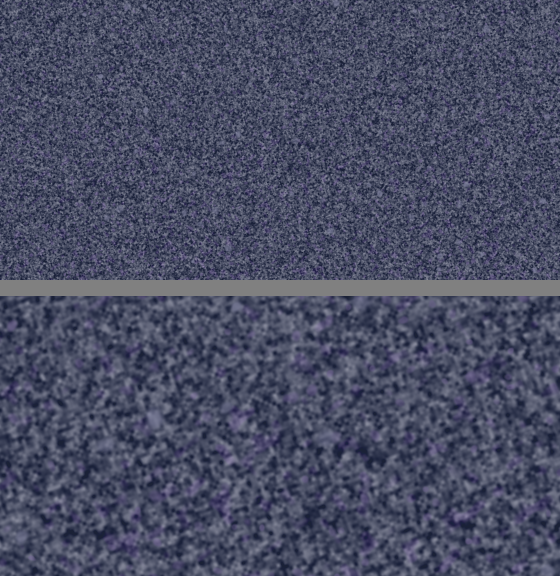
Top: the whole. Bottom: its middle third, enlarged.
Write a WebGL 2 fragment shader that draws this texture.

```glsl
#version 300 es
precision highp float;
// Fine slate-blue grain with violet flecks and scattered soft pale spots.

uniform vec2 u_resolution;
out vec4 fragColor;

// Lengths are in canvas heights; densities are cells per canvas height.
const vec3 BASE_COLOR = vec3(0.275, 0.296, 0.383);
const vec3 GRAIN_SWING = vec3(0.53, 0.51, 0.47);
const vec3 VIOLET_SHIFT = vec3(0.028, -0.010, 0.050);
const vec3 DARKEST = vec3(0.10, 0.13, 0.21);
const vec3 FLECK_COLOR = vec3(0.41, 0.37, 0.54);
const vec3 SPOT_COLOR = vec3(0.46, 0.47, 0.58);
const float COARSE_DENSITY = 145.0;
const float FINE_DENSITY = 230.0;
const float TINT_DENSITY = 70.0;
const float FLECK_DENSITY = 30.0;
const float SPOT_DENSITY = 12.0;
const vec2 FLECK_RADIUS = vec2(0.005, 0.010);
const vec2 SPOT_RADIUS = vec2(0.009, 0.018);

uint scramble(uint v) {
    v = v * 747796405u + 2891336453u;
    v = ((v >> ((v >> 28u) + 4u)) ^ v) * 277803737u;
    return (v >> 22u) ^ v;
}

float hash(vec2 cell, uint seed) {
    uvec2 c = uvec2(ivec2(cell) + 4096);
    uint h = scramble(c.x + scramble(c.y + scramble(seed)));
    return float(h >> 8u) / 16777216.0;
}

float valueNoise(vec2 p, uint seed) {
    vec2 cell = floor(p);
    vec2 f = fract(p);
    f = f * f * (3.0 - 2.0 * f);
    float low = mix(hash(cell, seed), hash(cell + vec2(1, 0), seed), f.x);
    float high = mix(hash(cell + vec2(0, 1), seed), hash(cell + vec2(1, 1), seed), f.x);
    return mix(low, high, f.y);
}

vec2 rotate(vec2 p, float angle) {
    float c = cos(angle), s = sin(angle);
    return vec2(c * p.x - s * p.y, s * p.x + c * p.y);
}

// Soft mask of jittered discs, one per cell at most, slightly squashed.
float scatter(vec2 p, float density, vec2 radiusRange, float chance, uint seed) {
    vec2 home = floor(p * density);
    float mask = 0.0;
    for (int y = -1; y <= 1; y++) {
        for (int x = -1; x <= 1; x++) {
            vec2 cell = home + vec2(x, y);
            if (hash(cell, seed) > chance) continue;
            vec2 jitter = vec2(hash(cell, seed + 1u), hash(cell, seed + 2u));
            float size = hash(cell, seed + 3u);
            float radius = mix(radiusRange.x, radiusRange.y, size * size);
            vec2 offset = p - (cell + jitter) / density;
            offset = rotate(offset, 6.2832 * hash(cell, seed + 4u));
            offset.x *= 1.0 + 0.35 * hash(cell, seed + 5u);
            float strength = mix(0.55, 1.0, hash(cell, seed + 6u));
            float disc = 1.0 - smoothstep(0.4 * radius, 1.1 * radius, length(offset));
            mask = max(mask, strength * disc);
        }
    }
    return mask;
}

void main() {
    vec2 p = gl_FragCoord.xy / u_resolution.y;

    // Two turned octaves give irregular grains and dark pores.
    float coarse = valueNoise(rotate(p, 0.6) * COARSE_DENSITY, 11u);
    float fine = valueNoise(rotate(p, -0.35) * FINE_DENSITY, 23u);
    float grain = 0.55 * coarse + 0.45 * fine - 0.5;
    float drift = valueNoise(p * 3.0 + 7.0, 31u) - 0.5;
    vec3 color = BASE_COLOR + GRAIN_SWING * grain;

    // Violet patches grow more common towards the bottom.
    float violetBias = 0.08 * (0.5 - p.y) + 0.06 * drift;
    float tint = valueNoise(rotate(p, 0.9) * TINT_DENSITY, 47u) + violetBias;
    color += VIOLET_SHIFT * smoothstep(0.68, 0.95, tint);
    color = max(color, DARKEST);

    // Small flecks and larger pale spots let some grain through.
    vec2 warp = vec2(valueNoise(p * 80.0, 53u), valueNoise(p * 80.0, 59u)) - 0.5;
    vec2 q = p + 0.004 * warp;
    float flecks = scatter(q, FLECK_DENSITY, FLECK_RADIUS, 0.30, 101u);
    float spots = scatter(q, SPOT_DENSITY, SPOT_RADIUS, 0.26, 211u);
    color = mix(color, FLECK_COLOR + 0.12 * grain, 0.75 * flecks);
    color = mix(color, SPOT_COLOR + 0.08 * grain, 0.9 * spots);

    fragColor = vec4(color, 1.0);
}
```
